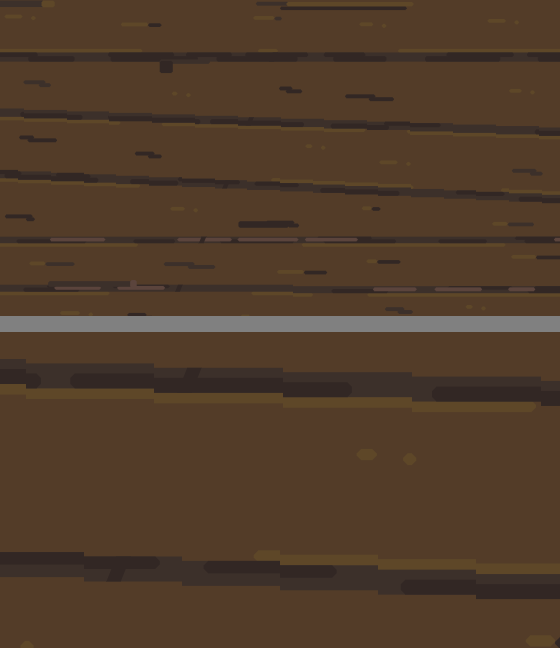
Top: the whole. Bottom: its middle third, enlarged.
Write a WebGL 1 fragment shader that draws this texture.

```glsl
precision highp float;
// Brown timber planks split by dark, worn seams, with scattered gold and dark grain flecks.
uniform vec2 u_resolution;

const vec2 SIZE = vec2(256.0, 144.0);  // design units across the canvas
const vec3 WOOD = vec3(0.325, 0.236, 0.155);
const vec3 SEAM = vec3(0.236, 0.188, 0.165);
const vec3 DEEP = vec3(0.196, 0.154, 0.142);
const vec3 GOLD = vec3(0.368, 0.280, 0.158);
const vec3 WORN = vec3(0.355, 0.265, 0.235);

float hash(vec2 p) {
  return fract(sin(dot(p, vec2(127.1, 311.7))) * 43758.5);
}

float cover(float dist, float px) {
  return clamp(0.5 - dist / px, 0.0, 1.0);
}

// Bar with clipped corners, from x0 to x1 around height y
float bar(vec2 p, float x0, float x1, float y, float halfH, float px) {
  vec2 d = abs(p - vec2(0.5 * (x0 + x1), y)) - vec2(0.5 * (x1 - x0), halfH);
  return cover(max(max(d.x, d.y), (d.x + d.y + 0.7) * 0.7), px);
}

// Streaks of random length along a seam
float streaks(vec2 p, float width, float density, float y, float halfH, float seed, float px) {
  float id = floor(p.x / width);
  float reach = width * (0.2 + 0.3 * hash(vec2(id, seed + 3.0)));
  float mid = (id + 0.5) * width;
  return bar(p, mid - reach, mid + reach, y, halfH, px) * step(hash(vec2(id, seed)), density);
}

// seam: left height, right height, half thickness, highlight side
// edges: end of first highlight, start and end of second, start of last
vec3 drawSeam(vec3 col, vec2 p, vec4 seam, vec4 edges, float id, float px) {
  float y = mix(seam.x, seam.y, p.x / SIZE.x);
  y = floor(y * 1.5 + 0.5) / 1.5;
  float h = seam.z;
  float firstSide = seam.w > 0.5 ? 1.0 : -1.0;
  float restSide = seam.w < -0.5 ? -1.0 : 1.0;
  float firstY = y + firstSide * (h + 0.7);
  float restY = y + restSide * (h + 0.7);

  // Gold lips
  float lip = bar(p, -5.0, edges.x, firstY, 0.9, px);
  lip = max(lip, bar(p, edges.y, edges.z, restY, 0.9, px));
  lip = max(lip, bar(p, edges.w, 270.0, restY, 0.9, px));
  col = mix(col, GOLD, lip);

  // Gap and its deeper streaks
  col = mix(col, SEAM, cover(abs(p.y - y) - h, px));
  col = mix(col, DEEP, streaks(p, 47.0, 0.75, y - 0.4 * h, 0.6 * h, id, px));
  col = mix(col, DEEP, streaks(p + vec2(13.0, 0.0), 31.0, 0.45, y + 0.5 * h, 0.5 * h, id + 9.0, px));

  // Pale wear on the lower seams, then a slanted crack
  float worn = streaks(p + vec2(8.0, 0.0), 29.0, 0.5, y + 0.1 * h, 0.55 * h, id + 17.0, px);
  col = mix(col, WORN, worn * step(2.5, id));
  float crackX = 125.0 - 10.8 * id + 0.4 * (p.y - y);
  float crack = max(abs(p.x - crackX) - 1.1, abs(p.y - y) - h);
  return mix(col, DEEP, cover(crack, px));
}

// One fleck: a gold and dark pair, a stepped dark dash, or a gold dash with a dot
vec3 drawFleck(vec3 col, vec2 p, vec2 c, vec2 seed, float px) {
  float kind = hash(seed + 5.0);
  float a = 3.0 + 10.0 * hash(seed + 7.0);
  float b = 3.0 + 11.0 * hash(seed + 11.0);
  vec3 dark = hash(seed + 13.0) < 0.5 ? SEAM : DEEP;
  if (kind < 0.4) {
    col = mix(col, GOLD, bar(p, c.x - a, c.x, c.y, 0.85, px));
    return mix(col, dark, bar(p, c.x, c.x + b, c.y - 0.3, 0.85, px));
  }
  if (kind < 0.7) {
    col = mix(col, dark, bar(p, c.x - a, c.x + 2.0, c.y, 0.9, px));
    return mix(col, dark, bar(p, c.x - 1.0, c.x + b, c.y - 1.3, 0.9, px));
  }
  col = mix(col, GOLD, bar(p, c.x - 0.7 * a, c.x, c.y, 0.85, px));
  return mix(col, GOLD, bar(p, c.x + 4.0, c.x + 6.0, c.y - 0.7, 0.9, px));
}

void main() {
  vec2 p = gl_FragCoord.xy / u_resolution * SIZE;
  float px = SIZE.y / u_resolution.y;
  vec4 seams[6];
  vec4 edges[6];
  seams[0] = vec4(118.3, 118.0, 2.1, 1.0);   edges[0] = vec4(65.0, 118.0, 127.0, 182.0);
  seams[1] = vec4(92.7, 84.0, 1.9, -1.0);    edges[1] = vec4(55.0, 74.0, 167.0, 186.0);
  seams[2] = vec4(64.7, 53.3, 1.9, 0.0);     edges[2] = vec4(64.0, 124.0, 189.0, 229.0);
  seams[3] = vec4(34.7, 34.7, 1.5, -1.0);    edges[3] = vec4(63.0, 138.0, 231.0, 262.0);
  seams[4] = vec4(12.7, 12.0, 1.6, -1.0);    edges[4] = vec4(50.0, 115.0, 143.0, 168.0);
  seams[5] = vec4(-7.0, -7.0, 1.5, -1.0);    edges[5] = edges[4];  // below the canvas

  vec3 col = WOOD;
  vec2 above = vec2(146.0);
  for (int i = 0; i < 6; i++) {
    float row = float(i);
    // Flecks within the plank above this seam
    for (int j = 0; j < 5; j++) {
      vec2 seed = vec2(float(j), row);
      float x = (float(j) + 0.2 + 0.6 * hash(seed)) * SIZE.x / 5.0;
      vec2 ends = 0.5 * (above + seams[i].xy);
      float y = mix(ends.x, ends.y, x / SIZE.x) + 9.0 * (hash(seed + 2.0) - 0.5);
      col = drawFleck(col, p, vec2(x, y), seed, px);
    }
    col = drawSeam(col, p, seams[i], edges[i], row, px);
    above = seams[i].xy;
  }

  // Chipped and swollen spots, and the plank edge along the top
  col = mix(col, SEAM, bar(p, 73.0, 96.0, 115.9, 1.0, px));
  col = mix(col, DEEP, bar(p, 73.0, 79.0, 113.5, 2.8, px));
  col = mix(col, SEAM, bar(p, 22.0, 62.0, 14.6, 1.3, px));
  col = mix(col, WORN, bar(p, 59.5, 62.5, 14.6, 1.8, px));
  col = mix(col, DEEP, bar(p, 109.0, 132.0, 41.7, 1.5, px));
  col = mix(col, SEAM, max(bar(p, -5.0, 20.0, 142.3, 1.5, px), bar(p, 117.0, 132.0, 142.3, 0.9, px)));
  col = mix(col, GOLD, max(bar(p, 19.0, 25.0, 142.2, 1.5, px), bar(p, 131.0, 189.0, 142.1, 1.0, px)));
  col = mix(col, DEEP, bar(p, 128.0, 186.0, 140.2, 0.8, px));
  gl_FragColor = vec4(col, 1.0);
}
```
